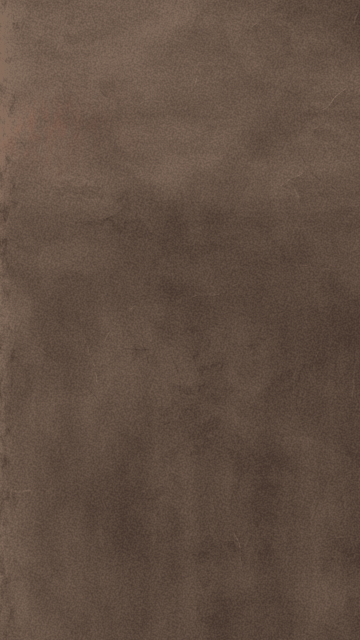
Write a Shadertoy shader that draws this texture.

```glsl
#define DARK_BROWN vec3(0.328, 0.260, 0.219)
#define PALE_BROWN vec3(0.470, 0.388, 0.330)
#define ROSE_TINT vec3(0.035, 0.000, -0.004)
#define BASE_TONE 0.09
#define TOP_GLOW 0.54
#define LEFT_GLOW 0.48
#define MOTTLE 0.62
#define STREAKS 0.46
#define GRAIN 0.52
#define GRAIN_SCALE 330.0
#define SCRATCHES 28
#define SCRATCH_WIDTH 0.0020

// Integer hash giving two values in 0..1
vec2 hash2(ivec2 cell) {
    uvec2 h = uvec2(cell) * uvec2(1597334677u, 3812015801u);
    uint n = (h.x ^ h.y) * 747796405u + 12345u;
    n = ((n >> 15) ^ n) * 277803737u;
    n ^= n >> 13;
    uint m = n * 668265u + 9781u;
    m ^= m >> 16;
    return vec2(n & 65535u, m & 65535u) / 65535.0;
}

mat2 rotation(float angle) {
    float c = cos(angle), s = sin(angle);
    return mat2(c, s, -s, c);
}

float cornerSlope(ivec2 cell, vec2 offset) {
    float angle = 6.2832 * hash2(cell).x;
    return dot(vec2(cos(angle), sin(angle)), offset);
}

float gradientNoise(vec2 p) {
    ivec2 cell = ivec2(floor(p));
    vec2 f = fract(p);
    vec2 w = f * f * f * (f * (f * 6.0 - 15.0) + 10.0);
    float low = mix(cornerSlope(cell, f),
                    cornerSlope(cell + ivec2(1, 0), f - vec2(1, 0)), w.x);
    float high = mix(cornerSlope(cell + ivec2(0, 1), f - vec2(0, 1)),
                     cornerSlope(cell + ivec2(1, 1), f - vec2(1, 1)), w.x);
    return mix(low, high, w.y);
}

float fbm(vec2 p) {
    float sum = 0.0, amplitude = 0.6;
    for (int i = 0; i < 5; i++) {
        sum += amplitude * gradientNoise(p);
        p = rotation(0.65) * p * 2.03 + 17.3;
        amplitude *= 0.6;
    }
    return sum;
}

// Soft oval that fades out from its centre
float softSpot(vec2 p, vec2 centre, vec2 radius) {
    vec2 d = (p - centre) / radius;
    return exp(-dot(d, d));
}

// Thin curved trowel marks, some with a shaded ridge beside them
float trowelMarks(vec2 p, float aspect) {
    float sum = 0.0;
    float wobble = 0.008 * gradientNoise(p * 34.0);
    float breaks = smoothstep(-0.2, 0.25, gradientNoise(p * 60.0 + 5.0));
    for (int i = 0; i < SCRATCHES; i++) {
        vec2 place = hash2(ivec2(i, 71)) * vec2(aspect, 1.0);
        vec2 shape = hash2(ivec2(i, 137));
        vec2 look = hash2(ivec2(i, 211));
        vec2 q = rotation(3.1416 * shape.x) * (p - place);
        q.y += (look.x - 0.5) * 9.0 * q.x * q.x + wobble;
        float reach = mix(0.025, 0.085, shape.y * shape.y);
        float ends = 1.0 - smoothstep(reach * 0.3, reach, abs(q.x));
        float line = 1.0 - smoothstep(0.0, SCRATCH_WIDTH, abs(q.y));
        float ridge = smoothstep(-0.001, 0.002, q.y) * exp(-max(q.y, 0.0) / 0.016);
        float polarity = look.y > 0.35 ? 1.0 : -0.8;
        sum += ends * (polarity * 0.42 * line * breaks - 0.24 * ridge * look.x);
    }
    return sum;
}

void mainImage(out vec4 fragColor, in vec2 fragCoord) {
    vec2 uv = fragCoord / iResolution.xy;
    float aspect = iResolution.x / iResolution.y;
    vec2 p = fragCoord / iResolution.y;
    vec2 warp = vec2(fbm(p * 5.0 + 3.1), fbm(p * 5.0 + 41.7));
    vec2 soft = uv + 0.11 * warp;

    // Broad light from the top and left, with worn dark areas
    float tone = BASE_TONE;
    tone += TOP_GLOW * smoothstep(0.48, 0.86, soft.y);
    tone += LEFT_GLOW * exp(-max(soft.x, 0.0) / 0.29);
    tone -= 0.30 * softSpot(soft, vec2(0.50, 0.62), vec2(0.24, 0.055));
    tone -= 0.46 * softSpot(soft, vec2(1.0, 1.0), vec2(0.32, 0.11));
    tone += 0.16 * softSpot(soft, vec2(0.42, 0.44), vec2(0.24, 0.14));

    // Cloudy plaster and wiped streaks: level above, upright below
    tone += MOTTLE * fbm(p * 7.0 + 0.8 * warp);
    float level = fbm(p * vec2(3.0, 13.0) + 23.0);
    float upright = fbm(p * vec2(15.0, 2.6) + 57.0);
    tone += STREAKS * mix(upright, level, smoothstep(0.4, 0.7, uv.y));
    tone += trowelMarks(p, aspect);

    // Scuffed patches with ragged edges
    float scuffs = fbm(p * vec2(24.0, 32.0) + 2.0 * warp + 71.0);
    float worn = smoothstep(-0.05, 0.2, fbm(p * 4.0 + 90.0));
    tone -= 0.20 * worn * smoothstep(0.06, 0.24, scuffs);

    // Flaky pale left border
    float flakes = fbm(p * vec2(70.0, 38.0));
    float border = 1.0 - smoothstep(0.005, 0.05, uv.x + 0.08 * flakes);
    tone += border * (0.18 + 1.3 * flakes);

    // Fine sandy grain
    vec2 sand = rotation(0.4) * p * GRAIN_SCALE;
    tone += GRAIN * (gradientNoise(sand) + 0.35 * gradientNoise(sand * 0.53 + 9.0));

    // Rosy wear on the upper left
    float rose = softSpot(soft, vec2(0.08, 0.80), vec2(0.20, 0.055));
    rose += 0.6 * border * smoothstep(0.5, 0.8, uv.y);
    vec3 colour = mix(DARK_BROWN, PALE_BROWN, clamp(tone, -0.32, 1.3));
    colour += ROSE_TINT * rose * clamp(0.5 + 2.0 * flakes, 0.0, 1.2);
    fragColor = vec4(colour, 1.0);
}
```
